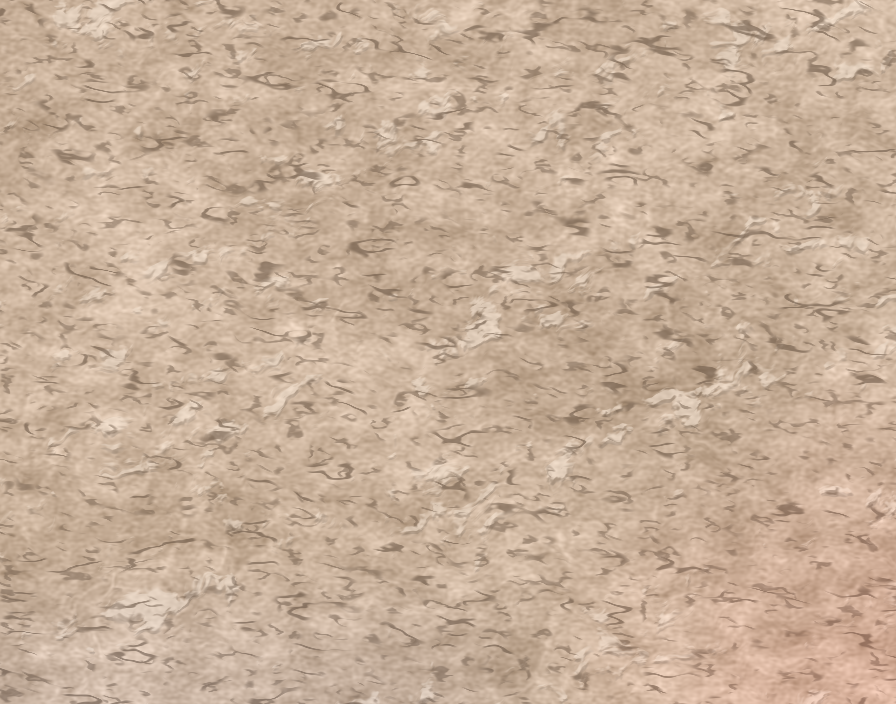
Write a WebGL 1 fragment shader that draws this texture.

```glsl
precision highp float;
// Weathered beige stone: layered gradient noise forms clouds, mottling and grain,
// with clustered pale flakes, steep light veins and short, nearly level dark cracks.
// A faint pink stain warms the lower right corner.

uniform vec2 u_resolution;

vec2 gradientAt(vec2 cell) {
  vec2 h = vec2(dot(cell, vec2(127.1, 311.7)), dot(cell, vec2(269.5, 183.3)));
  return 2.0 * fract(sin(h) * 43758.55) - 1.0;
}

float gradientNoise(vec2 p) {
  vec2 i = floor(p);
  vec2 f = p - i;
  vec2 u = f * f * f * (f * (f * 6.0 - 15.0) + 10.0);
  vec2 e = vec2(1.0, 0.0);
  float low = mix(dot(gradientAt(i), f), dot(gradientAt(i + e), f - e), u.x);
  float high = mix(dot(gradientAt(i + e.yx), f - e.yx),
                   dot(gradientAt(i + 1.0), f - 1.0), u.x);
  return mix(low, high, u.y);
}

float fbm(vec2 p) {
  float sum = 0.0;
  float amplitude = 1.0;
  for (int octave = 0; octave < 4; octave++) {
    sum += amplitude * gradientNoise(p);
    p = p * 2.03 + vec2(17.3, 9.1);
    amplitude *= 0.65;
  }
  return sum;
}

// Broken level lines of stretched noise, kept only inside scattered spots
float cracks(vec2 p, vec2 scale, float width) {
  float line = abs(gradientNoise(p * scale) + 0.18 * gradientNoise(p * scale * 2.7));
  float spots = gradientNoise(p * scale * vec2(1.1, 0.6) + 41.0);
  return (1.0 - smoothstep(width * 0.3, width, line)) * smoothstep(0.08, 0.26, spots);
}

// Pale angular chips gathered in loose, slightly rising bands
float flakes(vec2 p) {
  vec2 q = vec2(p.x, p.y - 0.3 * p.x);
  float cluster = fbm(q * vec2(2.6, 6.0) + 5.7);
  float chips = fbm(q * vec2(17.0, 30.0) + 23.0);
  return smoothstep(0.28, 0.5, chips * 0.75 + cluster * 0.65);
}

void main() {
  vec2 p = gl_FragCoord.xy / u_resolution.y;
  float aspect = u_resolution.x / u_resolution.y;
  vec2 warp = vec2(fbm(p * 6.0 + 3.0), fbm(p * 6.0 + 31.0));
  vec2 q = p + 0.025 * warp;

  // Broad light and shade, then mottling and fine grain
  float clouds = fbm(q * vec2(2.4, 3.2) + 11.0);
  float mottle = fbm(q * vec2(13.0, 19.0));
  float relief = mottle - fbm((q + vec2(-0.002, 0.004)) * vec2(13.0, 19.0));
  float grain = gradientNoise(p * vec2(105.0, 165.0));
  float tone = 0.52 + 0.25 * clouds + 0.30 * mottle + 0.22 * relief + 0.26 * grain;
  tone += 0.10 * smoothstep(0.85, 1.25, p.x) * smoothstep(0.5, 1.0, p.y);

  // Steep, wandering light veins
  vec2 steep = vec2(p.x - 0.25 * p.y, p.y) + 0.04 * warp;
  float vein = 1.0 - smoothstep(0.0, 0.13, abs(gradientNoise(steep * vec2(17.0, 6.0) + 7.0)));
  tone += 0.15 * vein * smoothstep(-0.05, 0.35, fbm(p * vec2(3.4, 2.2) + 63.0));

  vec3 umber = vec3(0.60, 0.50, 0.40);
  vec3 cream = vec3(0.97, 0.88, 0.80);
  vec3 color = mix(umber, cream, clamp(tone, -0.1, 1.05));

  // Whitish flakes with a thin shaded lower edge
  float flake = flakes(q);
  float edge = max(flakes(q + vec2(-0.001, 0.005)) - flake, 0.0);
  vec3 chalk = vec3(0.92, 0.85, 0.78) + 0.07 * grain + 0.05 * mottle;
  color = mix(color, chalk, 0.72 * flake);
  color *= 1.0 - 0.13 * edge;

  // Long and short dark cracks
  vec2 tilted = vec2(p.x, p.y + 0.08 * p.x) + 0.006 * warp;
  float crack = max(cracks(tilted, vec2(16.0, 52.0), 0.085),
                    0.75 * cracks(tilted + 3.7, vec2(31.0, 85.0), 0.13));
  color = mix(color, vec3(0.43, 0.35, 0.28), 0.62 * crack);

  // Pink stain in the corner and a cooler cast along the bottom
  float stain = 1.0 - smoothstep(0.0, 0.55, length(p - vec2(aspect, 0.0)) - 0.08 * clouds);
  color += stain * vec3(0.055, -0.005, 0.0);
  float cool = (1.0 - smoothstep(0.0, 0.25, p.y)) * (1.0 - smoothstep(0.5, 0.9, p.x));
  color += cool * vec3(-0.015, -0.005, 0.015);

  gl_FragColor = vec4(clamp(color, 0.0, 1.0), 1.0);
}
```
